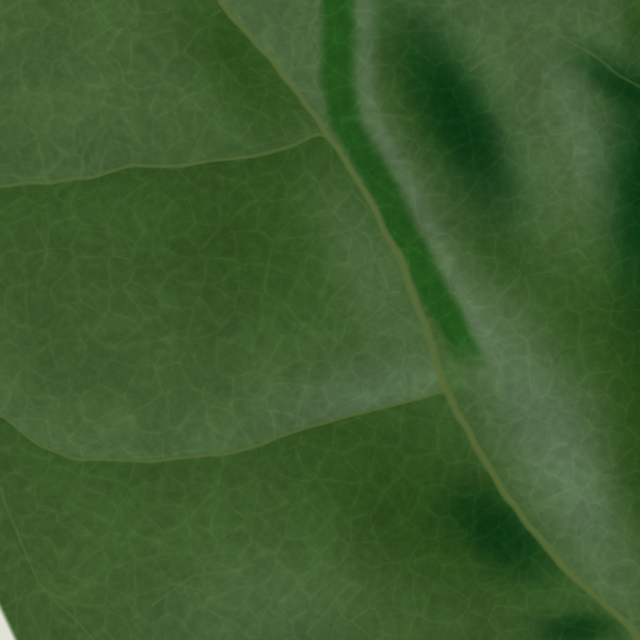
Write a Shadertoy shader that draws this texture.

```glsl
// Close view of a folded green leaf: a diagonal midrib, side veins, a creased right half.
// Splines place the ribs, soft rotated ellipses shade the folds,
// cellular and value noise add the net of small veins and the grain.

const vec3 DEEP = vec3(.04, .21, .07);
const vec3 DARK = vec3(.16, .29, .09);
const vec3 LEAF = vec3(.25, .365, .18);
const vec3 PALE = vec3(.30, .405, .25);
const vec3 SILVER = vec3(.37, .46, .345);
const vec3 STEM = vec3(.13, .32, .10);
const vec3 RIB = vec3(.35, .42, .22);
const vec3 PAPER = vec3(.87, .89, .84);
const float RIB_WIDTH = .0065;
const float VEIN_WIDTH = .0035;
const float NET_SCALE = 23.;
const float NET_GAIN = .03;
const float GRAIN_GAIN = .15;

// Even knots: midrib and stem give x along y, side veins give y along x
const float MIDRIB[11] = float[](.996, .893, .808, .745, .694, .662, .623, .57, .505, .432, .345);
const float FOLD[11] = float[](.745, .722, .69, .66, .63, .6, .567, .537, .527, .527, .528);
const float UPPER[11] = float[](.71, .714, .718, .722, .741, .742, .745, .753, .76, .772, .79);
const float LOWER[11] = float[](.35, .3, .282, .279, .284, .292, .31, .332, .354, .371, .39);

// Minor veins as start and end points
const vec4 MINOR[8] = vec4[](
    vec4(0, .235, .06, .09), vec4(.06, .09, .145, 0), vec4(.24, .055, .3, .1), vec4(.3, .1, .4, .115),
    vec4(.48, .01, .55, .09), vec4(.465, .9, .5, 1), vec4(.735, .89, .86, .967), vec4(.86, .955, 1, .863));

float hash(vec2 p) { return fract(sin(dot(p, vec2(127.1, 311.7))) * 43758.5); }

float noise(vec2 p) {
    vec2 i = floor(p), f = fract(p);
    f = f * f * (3. - 2. * f);
    return mix(mix(hash(i), hash(i + vec2(1, 0)), f.x),
               mix(hash(i + vec2(0, 1)), hash(i + 1.), f.x), f.y);
}

// Gap between the two nearest cell centres: zero on cell borders
float cellGap(vec2 p) {
    vec2 i = floor(p), f = fract(p);
    float near = 9., next = 9.;
    for (int n = 0; n < 9; n++) {
        vec2 g = vec2(n % 3 - 1, n / 3 - 1);
        float d = length(g + vec2(hash(i + g), hash(i + g + 37.)) - f);
        next = min(next, max(near, d));
        near = min(near, d);
    }
    return next - near;
}

// Catmull-Rom spline, t from 0 to 1
float curve(float k[11], float t) {
    t = clamp(t, 0., 1.) * 10.;
    int i = min(int(t), 9);
    float f = t - float(i);
    float a = k[max(i - 1, 0)], b = k[i], c = k[i + 1], d = k[min(i + 2, 10)];
    return b + .5 * f * (c - a + f * (2. * a - 5. * b + 4. * c - d + f * (3. * (b - c) + d - a)));
}

// Blends a tint in a soft ellipse: e holds centre and radii
void spot(inout vec3 c, vec2 p, vec3 tint, float amount, vec4 e, float angle) {
    vec2 d = p - e.xy;
    float co = cos(angle), si = sin(angle);
    vec2 q = vec2(co * d.x + si * d.y, co * d.y - si * d.x) / e.zw;
    c = mix(c, tint, amount * exp(-pow(dot(q, q) + 1e-5, 1.2)));
}

float stroke(float d, float width) { return 1. - smoothstep(.2 * width, width, abs(d)); }

// One-sided glow that starts at d = 0 and fades over reach
float fadeFrom(float d, float reach) { return smoothstep(0., .006, d) * exp(-max(d, 0.) / reach); }

float segment(vec2 p, vec4 s) {
    vec2 d = s.zw - s.xy;
    return length(p - s.xy - d * clamp(dot(p - s.xy, d) / dot(d, d), 0., 1.));
}

vec3 leftHalf(vec2 p, float upper, float lower) {
    vec3 c = LEAF;
    spot(c, p, PALE, .45, vec4(.12, .85, .25, .15), 0.);
    spot(c, p, DARK, .8, vec4(.4, .87, .19, .06), -.95);
    c = mix(c, PALE, .5 * fadeFrom(upper, .04));
    c = mix(c, DARK, .5 * fadeFrom(-upper, .12));
    spot(c, p, DARK, .5, vec4(.4, .61, .17, .13), -.5);
    spot(c, p, PALE, .75, vec4(.58, .57, .19, .05), -1.1);
    // Lit skin over the lower vein, shade under it
    c = mix(c, PALE, .8 * fadeFrom(lower, .1));
    float above = smoothstep(-.003, .004, lower);
    spot(c, p, SILVER, .55 * above, vec4(.57, .39, .15, .045), .2);
    c = mix(c, DARK, .35 * fadeFrom(-lower, .07));
    spot(c, p, DARK, .75 * (1. - above), vec4(.66, .2, .22, .12), -.6);
    spot(c, p, DEEP, .9, vec4(.78, .165, .1, .05), -.7);
    spot(c, p, DEEP, .8, vec4(.9, .015, .06, .03), 0.);
    spot(c, p, PALE, .7, vec4(.4, .04, .17, .09), .1);
    return c;
}

vec3 rightHalf(vec2 p) {
    vec3 c = mix(LEAF, PALE, .8 * smoothstep(.55, .75, p.y));
    spot(c, p, DARK, .55, vec4(.9, .49, .1, .1), 0.);
    spot(c, p, DARK, .75, vec4(.77, .6, .08, .04), -.9);
    spot(c, p, DARK, .7, vec4(.66, .84, .19, .06), -1.1);
    spot(c, p, DEEP, .95, vec4(.715, .82, .17, .055), -1.1);
    spot(c, p, SILVER, .5, vec4(.905, .79, .12, .03), -1.2);
    spot(c, p, SILVER, .85, vec4(.87, .3, .3, .075), -1.09);
    // Shade along the outer rim
    spot(c, p, DARK, .9, vec4(1.01, .38, .06, .25), 0.);
    spot(c, p, DEEP, .95, vec4(1.01, .7, .06, .21), 0.);
    spot(c, p, DEEP, .8, vec4(.97, .865, .09, .03), -.65);
    spot(c, p, DARK, .8, vec4(1, .97, .03, .05), 0.);
    // Dark fold stem with its bright ridge
    float across = p.x - curve(FOLD, (p.y - .4) / .6);
    float fade = smoothstep(.41, .48, p.y);
    float ridge = exp(-pow(abs(across - .043) / .017, 2.));
    c = mix(c, SILVER, ridge * fade * (.45 + .3 * noise(p * 45.)));
    return mix(c, STEM, .92 * fade * (1. - smoothstep(.012, .034, abs(across))));
}

void mainImage(out vec4 fragColor, in vec2 fragCoord) {
    vec2 uv = fragCoord / iResolution.xy;
    vec2 p = uv + .006 * (vec2(noise(uv * 25.), noise(uv * 25. + 71.)) - .5);
    float side = .82 * (p.x - curve(MIDRIB, p.y));
    float upper = p.y - curve(UPPER, p.x / .5), lower = p.y - curve(LOWER, p.x / .7);
    float onLeft = 1. - smoothstep(-.004, .004, side);
    vec3 c = mix(rightHalf(p), leftHalf(p, upper, lower), onLeft);
    // Vein net and grain
    vec2 w = p + .02 * vec2(noise(p * 18.), noise(p * 18. + 9.));
    float net = exp(-13. * cellGap(w * NET_SCALE)) + .6 * exp(-8. * cellGap(w * NET_SCALE * 2.3));
    c *= 1. + GRAIN_GAIN * (.6 * noise(w * 75.) + .4 * noise(w * 150.) + .7 * noise(p * 12.) - .85);
    c += NET_GAIN * (net - .4) * vec3(.9, 1, .7);
    // Side veins, minor veins, midrib
    float veins = onLeft * stroke(min(abs(upper), abs(lower)), VEIN_WIDTH * 1.3);
    float minor = 1.;
    for (int i = 0; i < 8; i++) minor = min(minor, segment(p, MINOR[i]));
    c = mix(c, RIB, max(.65 * veins, .4 * stroke(minor, VEIN_WIDTH)));
    c = mix(c, RIB, .85 * stroke(side, RIB_WIDTH * (1.5 - .5 * p.y)));
    // Bare paper in the lower left corner
    c = mix(c, PAPER, smoothstep(-.012, .012, .052 - uv.y - 2.1 * uv.x));
    fragColor = vec4(clamp(c, 0., 1.), 1);
}
```
